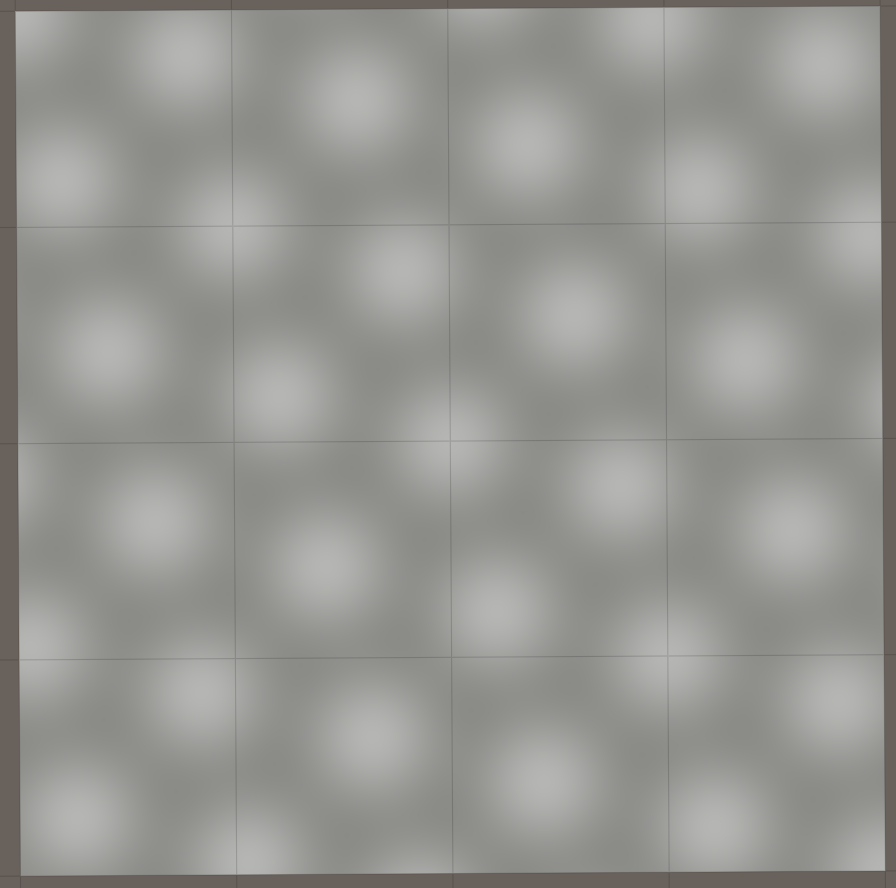
Reproduce this texture procedurally as a Shadertoy shader.

```glsl
// A pale grey panel of soft round glows on a tilted triangular lattice,
// crossed by hairline tile seams and set in a thin brown surround.
// The glows are the sum of three plane waves turned 60 degrees apart.

#define PANEL_SIDE    0.974
#define PANEL_CENTRE  vec2(0.0026, 0.0033)
#define PANEL_TILT    0.006
#define GLOW_SPACING  0.2043
#define GLOW_ANGLE    0.2618
#define TILE_COUNT    4.0
#define SEAM_WIDTH    0.0013
#define SEAM_DARKNESS 0.15
#define SHADE_COLOUR  vec3(0.543, 0.543, 0.531)
#define GLOW_COLOUR   vec3(0.710, 0.712, 0.702)
#define FRAME_COLOUR  vec3(0.412, 0.380, 0.358)

const float PI = 3.14159265;

vec2 rotate(vec2 p, float angle) {
    float c = cos(angle), s = sin(angle);
    return vec2(c * p.x - s * p.y, s * p.x + c * p.y);
}

// Triangular lattice of smooth peaks: 0 in the hollows, 1 on the peaks
float glowLattice(vec2 p) {
    float frequency = 2.0 * PI / (GLOW_SPACING * cos(PI / 6.0));
    float sum = 0.0;
    for (int i = 0; i < 3; i++) {
        float angle = GLOW_ANGLE + float(i) * PI / 3.0;
        sum += cos(frequency * dot(p, vec2(cos(angle), sin(angle))));
    }
    return (sum + 1.5) / 4.5;
}

// Share of a pixel covered by a line whose centre lies at distance d
float lineCoverage(float d, float width, float pixel) {
    float near = max(d - 0.5 * pixel, -0.5 * width);
    float far = min(d + 0.5 * pixel, 0.5 * width);
    return clamp((far - near) / pixel, 0.0, 1.0);
}

void mainImage(out vec4 fragColor, in vec2 fragCoord) {
    // Panel space: origin at the panel centre, side length one
    vec2 canvas = (fragCoord - 0.5 * iResolution.xy) / iResolution.y;
    vec2 p = rotate(canvas - PANEL_CENTRE, -PANEL_TILT) / PANEL_SIDE;
    float pixel = 1.0 / (iResolution.y * PANEL_SIDE);

    // Glowing panel inside the surround
    vec3 panel = mix(SHADE_COLOUR, GLOW_COLOUR, glowLattice(p));
    float edge = max(abs(p.x), abs(p.y)) - 0.5;
    float inside = clamp(0.5 - edge / pixel, 0.0, 1.0);
    vec3 colour = mix(FRAME_COLOUR, panel, inside);

    // Seams run through the panel and on across the surround
    vec2 seam = abs(fract(p * TILE_COUNT + 0.5) - 0.5) / TILE_COUNT;
    float seams = max(lineCoverage(seam.x, SEAM_WIDTH, pixel),
                      lineCoverage(seam.y, SEAM_WIDTH, pixel));
    colour *= 1.0 - SEAM_DARKNESS * seams;

    fragColor = vec4(colour, 1.0);
}
```
